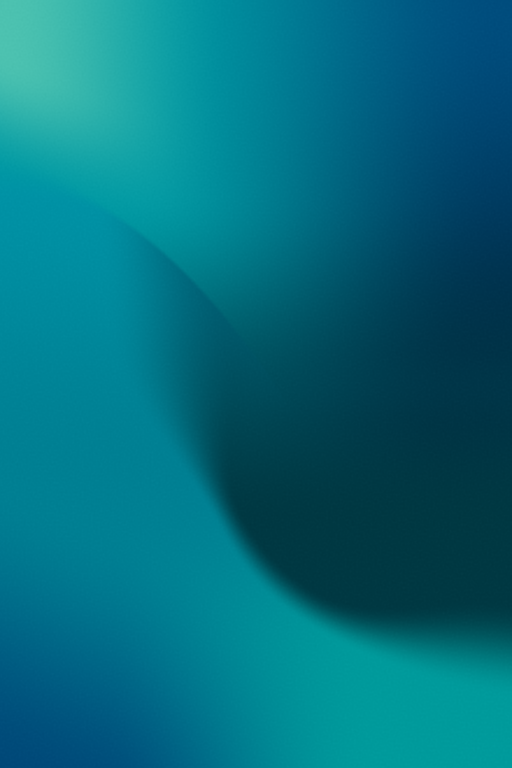
Write a Shadertoy shader that draws this background.

```glsl
vec2 gradientAt(vec2 cell) {
    vec2 q = vec2(dot(cell, vec2(127.1, 311.7)), dot(cell, vec2(269.5, 183.3)));
    return fract(sin(q) * 43758.5) * 2.0 - 1.0;
}

float gradientNoise(vec2 p) {
    vec2 cell = floor(p), f = fract(p);
    vec2 u = f * f * (3.0 - 2.0 * f);
    float a = dot(gradientAt(cell), f);
    float b = dot(gradientAt(cell + vec2(1, 0)), f - vec2(1, 0));
    float c = dot(gradientAt(cell + vec2(0, 1)), f - vec2(0, 1));
    float d = dot(gradientAt(cell + vec2(1, 1)), f - vec2(1, 1));
    return mix(mix(a, b, u.x), mix(c, d, u.x), u.y);
}

// Falling ramp: one at or below lo, zero at or above hi
float fade(float lo, float hi, float v) {
    return 1.0 - smoothstep(lo, hi, v);
}

// Dark green-blue hollow on the right
vec3 hollowColor(vec2 p) {
    vec3 deep = mix(vec3(0.0, 0.285, 0.34), vec3(0.0, 0.20, 0.27), smoothstep(0.45, 0.9, p.x));
    return mix(deep, vec3(0.0, 0.22, 0.26), smoothstep(0.5, 0.68, p.y));
}

// Teal to navy sweep with a mint corner
vec3 skyColor(vec2 p) {
    vec3 navy = mix(vec3(0.0, 0.30, 0.49), vec3(0.0, 0.19, 0.31), smoothstep(0.0, 0.45, p.y));
    vec3 sky = mix(vec3(0.0, 0.60, 0.64), navy, smoothstep(0.25, 1.0, p.x));
    float mint = fade(0.0, 0.45, p.x) * fade(0.07, 0.235, p.y - 0.25 * p.x);
    sky = mix(sky, vec3(0.30, 0.76, 0.69), mint);
    return mix(sky, hollowColor(p), smoothstep(0.25, 0.55, p.y));
}

// Lit surface: cyan on the left, blue and teal along the bottom
vec3 waveColor(vec2 p) {
    vec3 wave = mix(vec3(0.0, 0.575, 0.65), vec3(0.0, 0.50, 0.575), smoothstep(0.2, 0.62, p.y));
    wave = mix(wave, vec3(0.0, 0.28, 0.47), smoothstep(0.62, 1.02, p.y - 0.3 * p.x));
    float teal = smoothstep(0.2, 0.75, p.x) * smoothstep(0.6, 0.85, p.y);
    return mix(wave, vec3(0.0, 0.605, 0.61), teal);
}

// Hyperbolic fold, soft at both ends and crisp at its bend
float foldShadow(vec2 p) {
    vec2 arm = vec2(p.x - 0.24, 0.94 - p.y);
    float right = smoothstep(0.6, 1.0, p.x);
    float dist = (arm.x * arm.y - 0.056) / max(length(arm), 0.01) - 0.03 * right;
    float width = mix(0.11, 0.022, smoothstep(0.45, 0.68, p.y)) + 0.035 * right;
    return smoothstep(-1.3 * width, 0.9 * width, dist);
}

void mainImage(out vec4 fragColor, in vec2 fragCoord) {
    vec2 p = fragCoord / iResolution.xy;
    p.y = 1.0 - p.y; // depth below the top edge

    // Wave body and the shade cast inside it
    vec3 shade = mix(vec3(0.0, 0.37, 0.45), hollowColor(p), smoothstep(0.36, 0.56, p.y));
    vec3 body = mix(waveColor(p), shade, foldShadow(p));

    // Upper crest, dissolving into the hollow
    float crest = 0.23 + 0.03 * p.x + 0.88 * p.x * p.x;
    float softness = mix(0.03, 0.005, smoothstep(0.0, 0.25, p.x));
    float inside = smoothstep(-softness, softness, p.y - crest);
    inside = max(inside, smoothstep(0.45, 0.6, p.y));
    vec3 color = mix(skyColor(p), body, inside);

    // Fine grain
    color += 0.014 * gradientNoise(p * vec2(220.0, 330.0));
    fragColor = vec4(clamp(color, 0.0, 1.0), 1.0);
}
```
